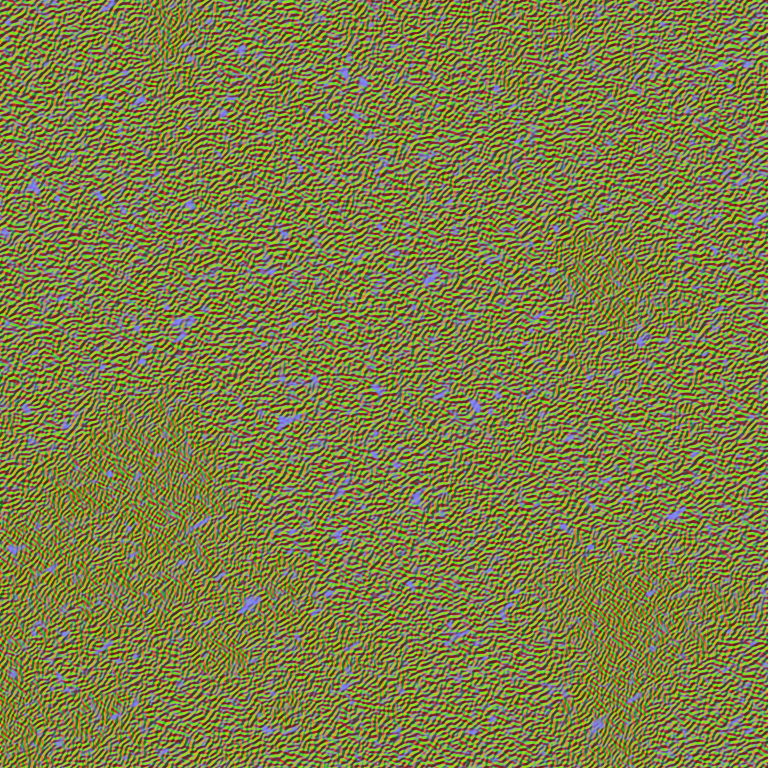
Give the GLSL for this texture map, as a Shadertoy shader.

```glsl
// Normal map of a finely wrinkled, leathery surface with few calm flats.
// Sparse wavelets, turned by a slow direction field, are summed as slopes;
// the slopes become red and green (red mirrored), the flatness blue.

const float CELLS = 102.0;            // wavelet cells across the canvas
const int WAVELETS = 3;               // wavelets per cell
const float PITCH_COARSE = 1.2;       // waves per cell where creases lie low
const float PITCH_FINE = 1.5;         // waves per cell where creases stand up
const float PITCH_SPREAD = 0.22;      // random change of each wavelet's pitch
const float ANGLE_LOW = 0.38;         // crease direction range, radians
const float ANGLE_HIGH = 1.7;
const float ANGLE_JITTER = 0.98;      // random turn of each wavelet
const float FIELD_SCALE = 5.0;        // patches of direction across the canvas
const vec2 FIELD_RANGE = vec2(0.36, 0.82);
const float RELIEF = 1.1;             // steepness of the creases
const float TILT_SOFTNESS = 3.8;      // larger gives more half tones
const float TILT_STRENGTH = 0.8;      // strongest red and green
const float BLUE_SOFTNESS = 1.3;      // larger gives more blue
const float FLAT_ANGLE = 0.55;        // direction of the calm flats
const vec2 FLAT_SCALE = vec2(62.0, 96.0);
const vec2 FLAT_RANGE = vec2(0.8, 0.98);
const float FLAT_CALM = 0.9;          // slope removed inside a flat
const int SAMPLES = 2;                // antialiasing grid per side
const float TAU = 6.2831853;

// Four random values from a cell and an index
vec4 hash4(vec3 p) {
    vec4 q = fract(p.xyzx * vec4(0.1031, 0.1030, 0.0973, 0.1099));
    q += dot(q, q.wzxy + 33.33);
    return fract((q.xxyz + q.yzzw) * q.zywx);
}

float valueNoise(vec2 p, float seed) {
    vec2 i = floor(p), f = fract(p);
    f = f * f * (3.0 - 2.0 * f);
    float a = hash4(vec3(i, seed)).x;
    float b = hash4(vec3(i + vec2(1.0, 0.0), seed)).x;
    float c = hash4(vec3(i + vec2(0.0, 1.0), seed)).x;
    float d = hash4(vec3(i + 1.0, seed)).x;
    return mix(mix(a, b, f.x), mix(c, d, f.x), f.y);
}

// Slow field: 0 for low, coarse creases, 1 for upright, fine ones
float directionField(vec2 p) {
    float n = 0.6 * valueNoise(p * FIELD_SCALE, 41.0)
            + 0.4 * valueNoise(p * FIELD_SCALE * 2.7, 57.0);
    return smoothstep(FIELD_RANGE.x, FIELD_RANGE.y, n);
}

// Gradient of the summed wavelets
vec2 creaseSlope(vec2 p) {
    vec2 q = p * CELLS, base = floor(q), slope = vec2(0.0);
    for (int y = -1; y <= 1; y++)
    for (int x = -1; x <= 1; x++) {
        vec2 cell = base + vec2(x, y);
        float field = directionField((cell + 0.5) / CELLS);
        float cellPitch = mix(PITCH_COARSE, PITCH_FINE, field);
        for (int k = 0; k < WAVELETS; k++) {
            vec4 rnd = hash4(vec3(cell, float(k) + 3.0));
            vec2 d = q - cell - rnd.xy;
            float w = max(0.0, 1.0 - dot(d, d));
            float angle = mix(ANGLE_LOW, ANGLE_HIGH, field)
                        + ANGLE_JITTER * (2.0 * rnd.z - 1.0);
            float spread = 2.0 * fract(rnd.w * 13.0) - 1.0;
            float pitch = cellPitch * (1.0 + PITCH_SPREAD * spread);
            vec2 wave = TAU * pitch * vec2(-sin(angle), cos(angle));
            float phase = dot(wave, d) + TAU * rnd.w;
            slope -= w * w * (w * wave * sin(phase) + 6.0 * d * cos(phase));
        }
    }
    return slope;
}

// 1 inside the scattered calm flats
float flatMask(vec2 p) {
    float c = cos(FLAT_ANGLE), s = sin(FLAT_ANGLE);
    vec2 q = vec2(c * p.x + s * p.y, c * p.y - s * p.x) + 2.0;
    return smoothstep(FLAT_RANGE.x, FLAT_RANGE.y, valueNoise(q * FLAT_SCALE, 73.0));
}

vec3 normalColour(vec2 p) {
    vec2 slope = RELIEF * creaseSlope(p) * (1.0 - FLAT_CALM * flatMask(p));
    float steep = dot(slope, slope);
    vec2 tilt = vec2(slope.x, -slope.y) * TILT_STRENGTH
              * inversesqrt(steep + TILT_SOFTNESS * TILT_SOFTNESS);
    float blue = BLUE_SOFTNESS * inversesqrt(steep + BLUE_SOFTNESS * BLUE_SOFTNESS);
    return vec3(0.5 + 0.5 * tilt, blue);
}

void mainImage(out vec4 fragColor, in vec2 fragCoord) {
    float size = min(iResolution.x, iResolution.y);
    vec3 sum = vec3(0.0);
    for (int j = 0; j < SAMPLES; j++)
    for (int i = 0; i < SAMPLES; i++) {
        vec2 offset = (vec2(i, j) + 0.5) / float(SAMPLES) - 0.5;
        sum += normalColour((fragCoord + offset) / size);
    }
    fragColor = vec4(sum / float(SAMPLES * SAMPLES), 1.0);
}
```
